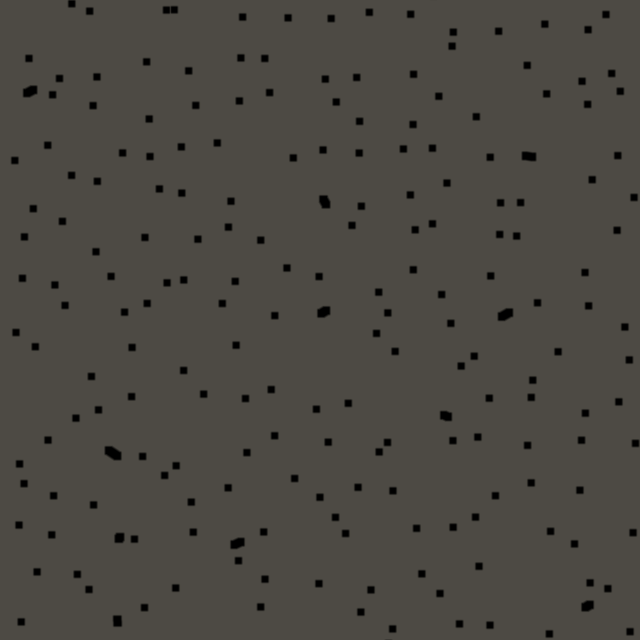
Give the GLSL for this texture, as a Shadertoy shader.

```glsl
// Small soft black squares scattered over a flat warm grey ground.
// Each cell of a jittered grid holds at most one speck; a few specks are
// stretched along a short, mostly horizontal line into larger clumps.

const vec3  GROUND_COLOR = vec3(0.303, 0.292, 0.266);
const vec3  SPECK_COLOR  = vec3(0.0);
const float CELLS        = 15.0;    // grid cells across the canvas
const float JITTER       = 0.84;    // share of a cell a speck may wander in
const float KEEP         = 0.91;    // share of cells holding a speck
const float CLUMP_SHARE  = 0.08;    // share of specks stretched into clumps
const float SPECK_RADIUS = 0.0056;  // half width at the middle of the edge
const float EDGE_WIDTH   = 0.0045;  // width of the soft edge
const float CLUMP_GROWTH = 0.0010;  // added half width of a clump
const vec2  CLUMP_REACH  = vec2(0.0065, 0.0042);  // largest half stretch

// Three random values in 0..1 from an integer cell and a seed
vec3 hash3(vec2 cell, int seed) {
    uvec3 v = uvec3(ivec3(ivec2(cell), seed)) * 1664525u + 1013904223u;
    v.x += v.y * v.z;
    v.y += v.z * v.x;
    v.z += v.x * v.y;
    v ^= v >> 16u;
    v.x += v.y * v.z;
    v.y += v.z * v.x;
    v.z += v.x * v.y;
    return vec3(v >> 8u) / 16777216.0;
}

// Coverage of a soft-edged upright square centred at the origin
float softSquare(vec2 p, float radius, float edge) {
    vec2 inside = 1.0 - smoothstep(radius - 0.5 * edge, radius + 0.5 * edge, abs(p));
    return inside.x * inside.y;
}

// Coverage of the speck belonging to one grid cell
float speck(vec2 uv, vec2 cell, float edge) {
    vec3 place = hash3(cell, 1);
    vec3 shape = hash3(cell, 2);
    if (place.z > KEEP) return 0.0;

    vec2 p = uv - (cell + 0.5 + JITTER * (place.xy - 0.5)) / CELLS;
    float radius = SPECK_RADIUS;

    // Sweep the square along a line to form a clump
    if (shape.z < CLUMP_SHARE) {
        vec2 stretch = CLUMP_REACH * (2.0 * shape.xy - 1.0);
        float along = dot(p, stretch) / max(dot(stretch, stretch), 1e-8);
        p -= stretch * clamp(along, -1.0, 1.0);
        radius += CLUMP_GROWTH;
    }
    return softSquare(p, radius, edge);
}

void mainImage(out vec4 fragColor, in vec2 fragCoord) {
    float side = min(iResolution.x, iResolution.y);
    vec2 uv = fragCoord / side;
    float edge = max(EDGE_WIDTH, 1.5 / side);

    // Gather specks from the surrounding cells
    vec2 home = floor(uv * CELLS);
    float cover = 0.0;
    for (int y = -1; y <= 1; y++) {
        for (int x = -1; x <= 1; x++) {
            cover = max(cover, speck(uv, home + vec2(x, y), edge));
        }
    }

    fragColor = vec4(mix(GROUND_COLOR, SPECK_COLOR, cover), 1.0);
}
```
